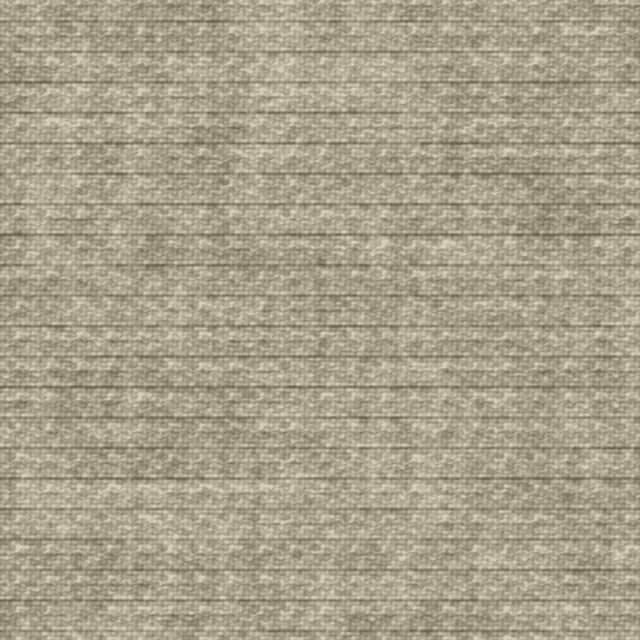
Give the GLSL for this texture, as a three.js fragment shader.

```glsl
// Woven linen-like cloth: 21 x 21 crepe repeats, each of six weft rows.
// Short staggered stitches on wavy rows form the weave; straight grooves, pale
// knots, fine flecks and stretched noise add ribs, slubs and uneven wear.

varying vec2 vUv;

const float REPEATS = 21.0;
const float THREADS = 6.0;            // threads per repeat, each way
const float STITCHES = 4.0;           // stitches per repeat along one row
const float ROW_SHIFT = 3.2;          // places the first groove, in threads
const float GROOVE_ROW = 5.0;
const float TAU = 6.2831853;
const vec3 SHADE = vec3(0.53, 0.50, 0.42);
const vec3 HIGHLIGHT = vec3(0.75, 0.72, 0.64);

float hash(vec2 p) {
  vec3 q = fract(vec3(p.xyx) * 0.1031);
  q += dot(q, q.yzx + 33.33);
  return fract((q.x + q.y) * q.z);
}

// Smooth value noise, centred on zero
float noise(vec2 p) {
  vec2 i = floor(p);
  vec2 f = smoothstep(0.0, 1.0, p - i);
  float low = mix(hash(i), hash(i + vec2(1.0, 0.0)), f.x);
  float high = mix(hash(i + vec2(0.0, 1.0)), hash(i + 1.0), f.x);
  return mix(low, high, f.y) - 0.5;
}

float bell(float x, float width) {
  return exp(-x * x / (2.0 * width * width));
}

// Tone of one stitch: grain shared by all repeats plus loose variation
float stitchTone(vec2 id) {
  float crepe = hash(mod(id, vec2(STITCHES, THREADS)) + 17.0) - 0.5;
  float jitter = hash(id + 61.0) - 0.5;
  return 0.68 * crepe + 0.30 * jitter;
}

// One weft row: stitches stepped sideways, with dark pores at their ends
float rowTone(float x, float row) {
  float along = x * STITCHES / THREADS - mod(row, 3.0) / 3.0;
  float i = floor(along - 0.5);
  float blend = smoothstep(0.15, 0.85, along - 0.5 - i);
  float tone = mix(stitchTone(vec2(i, row)), stitchTone(vec2(i + 1.0, row)), blend);
  return tone - 0.16 * cos(TAU * along);
}

// Blend neighbouring rows and darken the gaps between them
float weave(vec2 p) {
  float row = floor(p.y - 0.5);
  float blend = smoothstep(0.15, 0.85, p.y - 0.5 - row);
  float tone = mix(rowTone(p.x, row), rowTone(p.x, row + 1.0), blend);
  return tone - 0.15 * cos(TAU * p.y);
}

// Rows sway up and down over the warp, but lie straight at the main groove
vec2 sway(vec2 p) {
  float away = sin(0.5 * TAU * (p.y - GROOVE_ROW) / THREADS);
  float wave = 0.30 * sin(TAU * (p.x / 3.0 - p.y / THREADS));
  return p + vec2(0.0, away * away * (wave + 0.8 * noise(p * 0.6)));
}

// Dark continuous line once per repeat, varying gently along its length
float groove(vec2 p, float row, float width, float unevenness) {
  float line = floor(p.y / THREADS);
  float vary = 0.5 * (hash(vec2(line, row)) - 0.5)
             + noise(vec2(p.x * 0.09, line * 7.0 + row));
  return (1.0 + unevenness * vary) * bell(mod(p.y, THREADS) - row, width);
}

// Pale raised knot once per repeat, with uneven height
float knot(vec2 p, vec2 center) {
  vec2 d = mod(p, THREADS) - center;
  float height = 0.4 + 0.8 * hash(floor(p / THREADS) + 29.0);
  return height * bell(d.x, 0.62) * bell(d.y, 0.36);
}

// Broad patches plus long weft and warp slubs
float wear(vec2 uv) {
  return 0.22 * noise(uv * vec2(7.0, 9.0))
       + 0.32 * noise(uv * vec2(9.0, 63.0) + 11.0)
       + 0.34 * noise(uv * vec2(60.0, 8.0) + 37.0);
}

void main() {
  vec2 p = vUv * REPEATS * THREADS + vec2(0.0, ROW_SHIFT);

  // Stitches, warp threads and short flecks of fibre
  float tone = 0.64 + weave(sway(p));
  tone -= 0.10 * cos(TAU * p.x);
  tone += 0.62 * noise(p * vec2(0.9, 2.0) + 83.0);

  // Main and lesser weft grooves, with knots below the main one
  tone -= 0.56 * groove(p, GROOVE_ROW, 0.26, 0.8);
  tone -= 0.28 * groove(p, 2.0, 0.26, 1.2);
  tone += 0.50 * knot(p, vec2(3.6, 3.5));

  tone += wear(vUv);
  gl_FragColor = vec4(mix(SHADE, HIGHLIGHT, clamp(tone, -0.45, 1.4)), 1.0);
}
```
